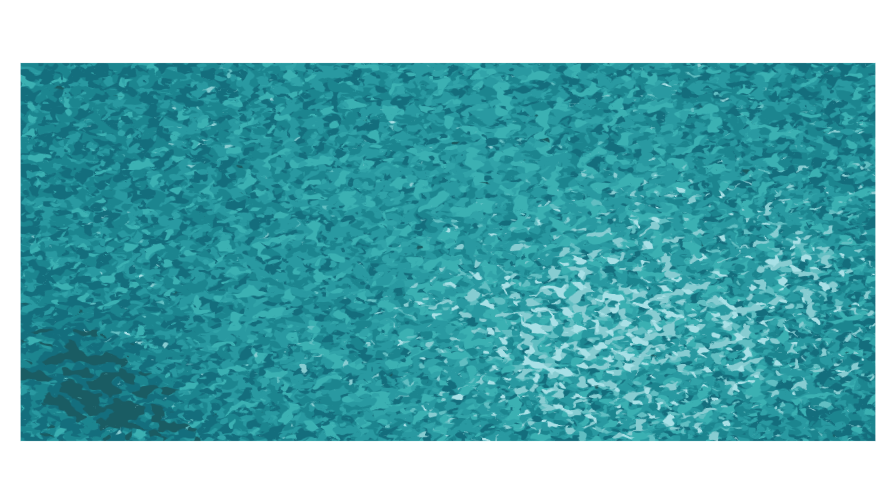
A Shadertoy shader for this texture:

```glsl
vec2 gradientAt(vec2 cell) {
    float angle = 6.2832 * fract(sin(dot(cell, vec2(127.1, 311.7))) * 43758.545);
    return vec2(cos(angle), sin(angle));
}

float gradientNoise(vec2 p) {
    vec2 cell = floor(p), f = p - cell;
    vec2 blend = f * f * f * (f * (f * 6.0 - 15.0) + 10.0);
    vec2 right = vec2(1, 0), up = vec2(0, 1);
    float low = mix(dot(gradientAt(cell), f),
                    dot(gradientAt(cell + right), f - right), blend.x);
    float high = mix(dot(gradientAt(cell + up), f - up),
                     dot(gradientAt(cell + 1.0), f - 1.0), blend.x);
    return mix(low, high, blend.y);
}

float glow(vec2 p, vec2 centre, vec2 radius) {
    vec2 d = (p - centre) / radius;
    return exp(-dot(d, d));
}

// Lays flat, ragged patches of one tone wherever the noise exceeds level
vec3 paint(vec3 under, vec3 tone, vec2 p, float seed, vec2 scale, float level) {
    float tilt = 0.3 * sin(seed * 2.4);
    vec2 q = mat2(cos(tilt), sin(tilt), -sin(tilt), cos(tilt)) * p * scale.x;
    q.y *= scale.y / scale.x;
    q += seed * vec2(17.3, 9.7);
    q += 0.35 * vec2(gradientNoise(q * 1.7 + 40.0), gradientNoise(q * 1.7 + 80.0));
    float n = gradientNoise(q) + 0.25 * gradientNoise(q * 2.1 + 5.0) - level;
    float soft = 0.8 * fwidth(n) + 1e-4;
    return mix(under, tone, smoothstep(-soft, soft, n));
}

void mainImage(out vec4 fragColor, in vec2 fragCoord) {
    vec2 p = fragCoord / iResolution.y;
    float aspect = iResolution.x / iResolution.y;

    // Broad lighting: bright middle, dim sides, deep lower left corner
    float corner = glow(p + vec2(0, 0.45 * (p.x - 0.2)), vec2(0.2, 0.21), vec2(0.19, 0.11));
    float light = glow(p, vec2(1.05, 0.45), vec2(0.75, 0.55)) - 0.5 - 0.7 * corner;
    light += 0.3 * gradientNoise(p * 5.0);
    float bias = 0.28 * light;
    float glint = 0.46 * glow(p, vec2(1.13, 0.34), vec2(0.33, 0.24))
                + 0.27 * glow(p, vec2(1.56, 0.42), vec2(0.28, 0.36))
                + 0.22 * gradientNoise(p * vec2(6, 9) + 3.0);

    vec3 deep = vec3(0.10, 0.36, 0.39);
    vec3 dark = vec3(0.08, 0.43, 0.49);
    vec3 teal = vec3(0.11, 0.52, 0.56);
    vec3 aqua = vec3(0.16, 0.60, 0.63);
    vec3 bright = vec3(0.23, 0.69, 0.70);
    vec3 pale = vec3(0.53, 0.80, 0.82);

    // Overlapping water patches
    vec2 broad = vec2(27, 42), fine = vec2(36, 58);
    vec3 water = teal;
    water = paint(water, aqua, p, 1.0, broad, 0.0 - bias);
    water = paint(water, dark, p, 2.0, broad, 0.13 + bias);
    water = paint(water, teal, p, 3.0, broad, 0.21);
    water = paint(water, aqua, p, 4.0, fine, 0.21 - bias);
    water = paint(water, bright, p, 5.0, broad, 0.26 - bias);
    water = paint(water, dark, p, 6.0, fine, 0.38 + bias);
    water = paint(water, mix(aqua, bright, 0.45), p, 7.0, fine, 0.36 - bias);
    water = paint(water, deep, p, 8.0, broad, 0.62 - 0.8 * corner);

    // Sparkles
    water = paint(water, mix(bright, pale, 0.5), p, 9.0, fine, 0.60 - 0.8 * glint);
    water = paint(water, pale, p, 10.0, fine, 0.62 - glint);
    water = paint(water, vec3(0.66, 0.88, 0.90), p, 11.0, fine, 0.70 - glint);

    // White margin around the panel
    vec2 inside = vec2(0.477 * aspect, 0.375) - abs(p - vec2(0.5 * aspect, 0.5));
    float edge = min(inside.x, inside.y);
    float pixel = 1.0 / iResolution.y;
    float panel = smoothstep(-0.7 * pixel, 0.7 * pixel, edge);
    fragColor = vec4(mix(vec3(1), water, panel), 1.0);
}
```
